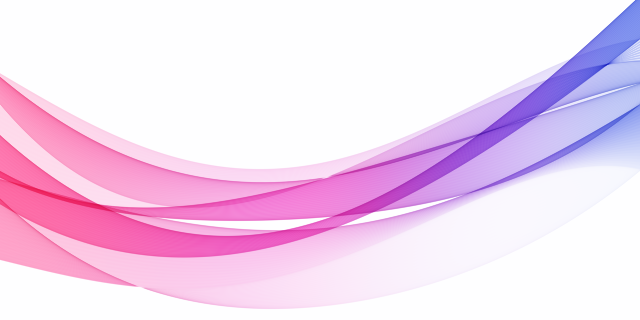
A Shadertoy shader for this background:

```glsl
// Translucent ribbons sweeping from pink through violet to blue on white.

// Smooth quartic through five heights at t = 0, 1, 2, 3, 4.
float curve(float t, float a, float b, float c, float d, float e) {
    float d1 = b - a;
    float d2 = c - 2.0 * b + a;
    float d3 = d - 3.0 * c + 3.0 * b - a;
    float d4 = e - 4.0 * d + 6.0 * c - 4.0 * b + a;
    return a + t * (d1 + (t - 1.0) / 2.0 * (d2 + (t - 2.0) / 3.0
             * (d3 + (t - 3.0) / 4.0 * d4)));
}

// Ink colour along the sweep.
vec3 inkAt(float x) {
    vec3 rose = vec3(1.00, 0.20, 0.55);
    vec3 magenta = vec3(0.94, 0.17, 0.75);
    vec3 violet = vec3(0.55, 0.23, 0.89);
    vec3 blue = vec3(0.22, 0.34, 0.90);
    vec3 ink = mix(rose, magenta, smoothstep(0.0, 0.45, x));
    ink = mix(ink, violet, smoothstep(0.46, 0.82, x));
    return mix(ink, blue, smoothstep(0.76, 1.0, x));
}

// Multiply the page by ink, as a transparent layer would.
vec3 stain(vec3 page, vec3 ink, float amount) {
    return page * mix(vec3(1.0), ink, clamp(amount, 0.0, 1.0));
}

// Sheet between two edges that may cross; fade is the density at the far edge.
vec3 ribbon(vec3 page, vec3 ink, float y, float nearEdge, float farEdge,
            float density, float fade, vec2 rims, float pixel) {
    float low = min(nearEdge, farEdge);
    float high = max(nearEdge, farEdge);
    float inside = smoothstep(-pixel, pixel, min(high - y, y - low));
    inside *= smoothstep(0.0, 2.0 * pixel, high - low);
    float across = clamp(abs(y - nearEdge) / max(high - low, 0.0001), 0.0, 1.0);
    float strands = 1.0 + 0.025 * sin(across * 130.0);
    page = stain(page, ink, inside * density * strands * mix(1.0, fade, across));

    // Narrow creases and a softer glow just within each edge.
    vec2 reach = abs(vec2(y - nearEdge, y - farEdge));
    vec2 crease = exp(-reach / 0.004) + 0.25 * exp(-reach / 0.025);
    return stain(page, ink * 0.88, inside * dot(crease, rims));
}

// Fine threads spread evenly between two edges.
vec3 threads(vec3 page, vec3 ink, float y, float first, float last,
             float amount, float pixel) {
    for (int i = 0; i < 9; i++) {
        float center = mix(first, last, float(i) / 8.0);
        float line = 1.0 - smoothstep(0.0005, 0.0015 + pixel, abs(y - center));
        page = stain(page, ink, line * amount);
    }
    return page;
}

void mainImage(out vec4 fragColor, in vec2 fragCoord) {
    vec2 uv = fragCoord / iResolution.xy;
    float x = uv.x;
    float y = uv.y;
    float t = 4.0 * x;
    float pixel = 0.8 / iResolution.y;
    vec3 ink = inkAt(x);
    vec3 color = vec3(0.995, 0.995, 1.0);

    // Edges of the sheets, from the upper veil to the lowest hem.
    float veil = curve(t, 0.771, 0.523, 0.490, 0.682, 0.878);
    float crest = curve(t, 0.760, 0.477, 0.443, 0.578, 0.740);
    float twist = curve(t, 0.674, 0.359, 0.438, 0.667, 0.810);
    float fold = curve(t, 0.466, 0.352, 0.438, 0.583, 0.740);
    float waist = curve(t, 0.445, 0.320, 0.320, 0.406, 0.674);
    float sweepTop = curve(t, 0.578, 0.289, 0.310, 0.583, 1.013);
    float sweepBase = curve(t, 0.362, 0.198, 0.271, 0.518, 0.878);
    float drape = curve(t, 0.440, 0.318, 0.286, 0.411, 0.674);
    float skirt = curve(t, 0.188, 0.099, 0.172, 0.380, 0.471);
    float hem = curve(t, 0.380, 0.083, 0.042, 0.167, 0.466);

    // Pale sheets behind.
    color = ribbon(color, ink, y, veil, fold, mix(0.20, 0.14, x), 0.8,
                   vec2(0.06, 0.0), pixel);
    color = ribbon(color, ink, y, skirt, hem, mix(0.24, 0.03, smoothstep(0.1, 0.8, x)),
                   1.0, vec2(0.03, mix(0.5, 0.04, smoothstep(0.0, 0.55, x))), pixel);
    color = ribbon(color, ink, y, drape, skirt, mix(0.32, 0.60, smoothstep(0.5, 1.0, x)),
                   mix(0.75, 0.15, smoothstep(0.2, 0.9, x)), vec2(0.35, 0.02), pixel);

    // Saturated sheets and their crossing folds.
    color = ribbon(color, ink, y, crest, twist, mix(0.48, 0.28, smoothstep(0.0, 0.45, x)),
                   0.65, vec2(0.45, 0.12), pixel);
    color = ribbon(color, ink, y, fold, waist, mix(0.62, 0.32, smoothstep(0.55, 0.9, x)),
                   0.85, vec2(0.40, 0.35), pixel);
    color = ribbon(color, ink, y, sweepTop, sweepBase, mix(0.58, 0.68, x), 0.9,
                   vec2(0.40, 0.22), pixel);

    // Threads where the sheets part at the right.
    color = threads(color, ink, y, sweepBase, twist,
                    0.22 * smoothstep(0.82, 0.98, x), pixel);

    fragColor = vec4(color, 1.0);
}
```
